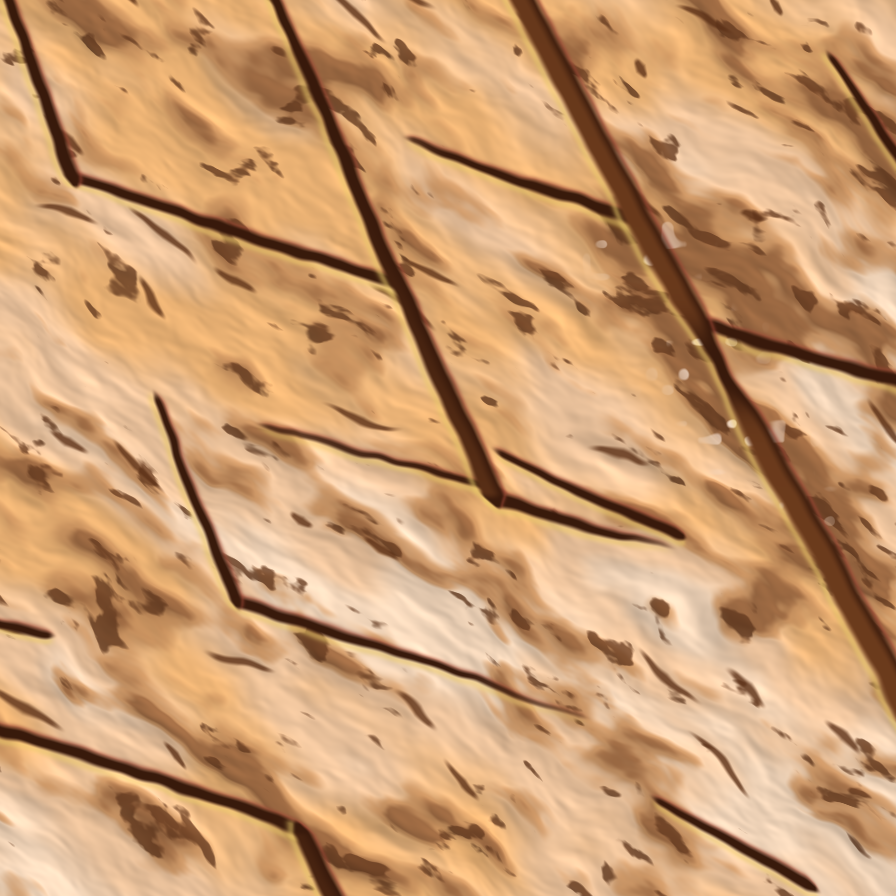
This texture is drawn by a Shadertoy shader. Its source:

```glsl
// Weathered sandstone split by two slanting families of cracks.
// Stretched noise gives the grain and pits; steep joints and shallow ledges
// are tapered lines carved into it, with a warm rim on either side.

float hash(vec2 p) {
    return fract(sin(dot(p, vec2(127.1, 311.7))) * 43758.545);
}

float noise(vec2 p) {
    vec2 i = floor(p), f = fract(p);
    f = f * f * (3.0 - 2.0 * f);
    return mix(mix(hash(i), hash(i + vec2(1, 0)), f.x),
               mix(hash(i + vec2(0, 1)), hash(i + vec2(1, 1)), f.x), f.y);
}

float fbm(vec2 p) {
    float sum = 0.0, amp = 0.5;
    for (int i = 0; i < 5; i++) {
        sum += amp * noise(p);
        p = mat2(1.6, 0.5, -0.5, 1.6) * p + 7.3;
        amp *= 0.5;
    }
    return sum / 0.97;
}

// Half width along a crack that runs between two ends
float taper(float along, vec2 ends, vec2 width) {
    float k = clamp((along - ends.x) / (ends.y - ends.x), 0.0, 1.0);
    float inside = min(along - ends.x, ends.y - along);
    return mix(width.x, width.y, k) * smoothstep(-0.01, 0.012, inside);
}

// Dark core, yellow rim on the negative side, reddish rim on the positive side
void carve(inout vec3 color, float side, float w) {
    float present = smoothstep(0.0, 0.003, w);
    float lit = exp(-pow((side + w + 0.004) / 0.004, 2.0));
    float red = exp(-pow((side - w - 0.001) / 0.003, 2.0));
    color = mix(color, vec3(0.93, 0.80, 0.42), 0.5 * lit * present);
    color = mix(color, vec3(0.60, 0.27, 0.20), 0.6 * red * present);
    float core = 1.0 - smoothstep(w * 0.7 - 0.001, w + 0.003, abs(side));
    vec3 depth = mix(vec3(0.22, 0.10, 0.045), vec3(0.42, 0.23, 0.11),
                     smoothstep(0.0, 0.014, w - side) * smoothstep(0.006, 0.016, w));
    color = mix(color, depth, core * present);
}

// Steep joint: x = line.x + line.y * depth
void joint(inout vec3 color, vec2 q, vec2 line, vec2 ends, vec2 width) {
    carve(color, (q.x - line.x - line.y * q.y) * 0.9, taper(q.y, ends, width));
}

// Shallow ledge: depth = line.x + line.y * x
void ledge(inout vec3 color, vec2 q, vec2 line, vec2 ends, vec2 width) {
    carve(color, (line.x + line.y * q.x - q.y) * 0.94, taper(q.x, ends, width));
}

// Short scattered gouges, one chance per cell of the grain
float gouges(vec2 g) {
    vec2 cell = floor(g * 8.0);
    float mark = 0.0;
    for (int j = -1; j <= 1; j++)
    for (int i = -1; i <= 1; i++) {
        vec2 id = cell + vec2(i, j);
        vec2 d = g - (id + vec2(hash(id), hash(id + 31.0))) / 8.0;
        d.y += d.x * (hash(id + 57.0) - 0.5) * 0.7;
        float len = mix(0.012, 0.055, hash(id + 11.0));
        float w = 0.0045 * (1.0 - abs(d.x) / len);
        float hit = 1.0 - smoothstep(w * 0.4, w + 0.003, abs(d.y));
        mark = max(mark, hit * smoothstep(0.0, 0.002, w) * step(0.5, hash(id + 83.0)));
    }
    return mark;
}

void mainImage(out vec4 fragColor, in vec2 fragCoord) {
    vec2 p = fragCoord / iResolution.xy;
    p.y = 1.0 - p.y; // depth below the top edge

    // Grain runs down to the right
    vec2 bend = vec2(fbm(p * 8.0), fbm(p * 8.0 + 40.0)) - 0.5;
    vec2 g = mat2(0.8, -0.6, 0.6, 0.8) * (p + 0.05 * bend);
    float streak = fbm(g * vec2(11, 30));
    float relief = streak - fbm((g + vec2(0.002, -0.006)) * vec2(11, 30));
    float broad = fbm(g * vec2(4, 9) + 15.0);

    // Dirtier stone beyond the main fissure and rubble beside it
    float fissure = p.x - 0.582 - 0.545 * p.y;
    float dirt = smoothstep(0.0, 0.08, fissure) * (1.0 - 0.5 * p.y);
    float rubble = exp(-pow((fissure + 0.015) / 0.05, 2.0))
                 * smoothstep(0.15, 0.28, p.y) * smoothstep(0.68, 0.5, p.y);

    // Stone tones, from pale to dark pits
    float pale = broad + 0.22 * (p.x + p.y - 0.95);
    vec3 color = mix(vec3(0.91, 0.69, 0.45), vec3(0.92, 0.76, 0.61), smoothstep(0.38, 0.62, pale));
    color = mix(color, vec3(0.95, 0.86, 0.77), 0.7 * smoothstep(0.64, 0.78, pale));
    float shade = streak + 0.11 * dirt + 0.17 * rubble + 0.25 * (0.5 - broad);
    color = mix(color, vec3(0.75, 0.54, 0.35), 0.85 * smoothstep(0.53, 0.66, shade));
    color = mix(color, vec3(0.56, 0.37, 0.23), 0.85 * smoothstep(0.65, 0.75, shade));
    float pits = fbm(g * vec2(24, 60) + 90.0) + 0.35 * (shade - 0.5);
    color = mix(color, vec3(0.38, 0.22, 0.12), 0.8 * smoothstep(0.69, 0.78, pits));
    color *= 1.0 + 0.9 * relief;
    color = mix(color, vec3(0.36, 0.19, 0.09), 0.8 * gouges(g));
    color = mix(color, vec3(0.95, 0.86, 0.79), rubble * smoothstep(0.78, 0.88, noise(p * 55.0)));

    // Ledges
    vec2 q = p + 0.012 * bend + 0.005 * (noise(p * 45.0) - 0.5);
    ledge(color, q, vec2(0.170, 0.33), vec2(0.075, 0.445), vec2(0.005, 0.006));
    ledge(color, q, vec2(0.000, 0.345), vec2(0.455, 0.71), vec2(0.002, 0.007));
    ledge(color, q, vec2(0.145, 0.28), vec2(0.78, 1.1), vec2(0.006, 0.006));
    ledge(color, q, vec2(0.387, 0.29), vec2(0.29, 0.56), vec2(0.002, 0.003));
    ledge(color, q, vec2(0.396, 0.29), vec2(0.54, 0.75), vec2(0.008, 0.001));
    ledge(color, q, vec2(0.243, 0.47), vec2(0.55, 0.76), vec2(0.003, 0.006));
    ledge(color, q, vec2(0.583, 0.333), vec2(0.258, 0.66), vec2(0.006, 0.001));
    ledge(color, q, vec2(0.814, 0.33), vec2(-0.1, 0.34), vec2(0.006, 0.006));
    ledge(color, q, vec2(0.697, 0.25), vec2(-0.1, 0.06), vec2(0.007, 0.003));
    ledge(color, q, vec2(0.476, 0.57), vec2(0.73, 0.91), vec2(0.003, 0.007));

    // Joints, the widest last
    joint(color, q, vec2(0.007, 0.37), vec2(-0.1, 0.205), vec2(0.004, 0.007));
    joint(color, q, vec2(0.013, 0.37), vec2(0.44, 0.675), vec2(0.003, 0.006));
    joint(color, q, vec2(-0.128, 0.5), vec2(0.92, 1.1), vec2(0.009, 0.011));
    joint(color, q, vec2(0.887, 0.66), vec2(0.06, 0.2), vec2(0.003, 0.006));
    joint(color, q, vec2(0.306, 0.437), vec2(-0.1, 0.56), vec2(0.003, 0.012));
    float pinch = 1.0 - 0.6 * exp(-pow((p.y - 0.41) / 0.05, 2.0));
    joint(color, q, vec2(0.582, 0.545), vec2(-0.1, 1.1), vec2(0.014, 0.017) * pinch);

    fragColor = vec4(clamp(color, 0.0, 1.0), 1.0);
}
```
